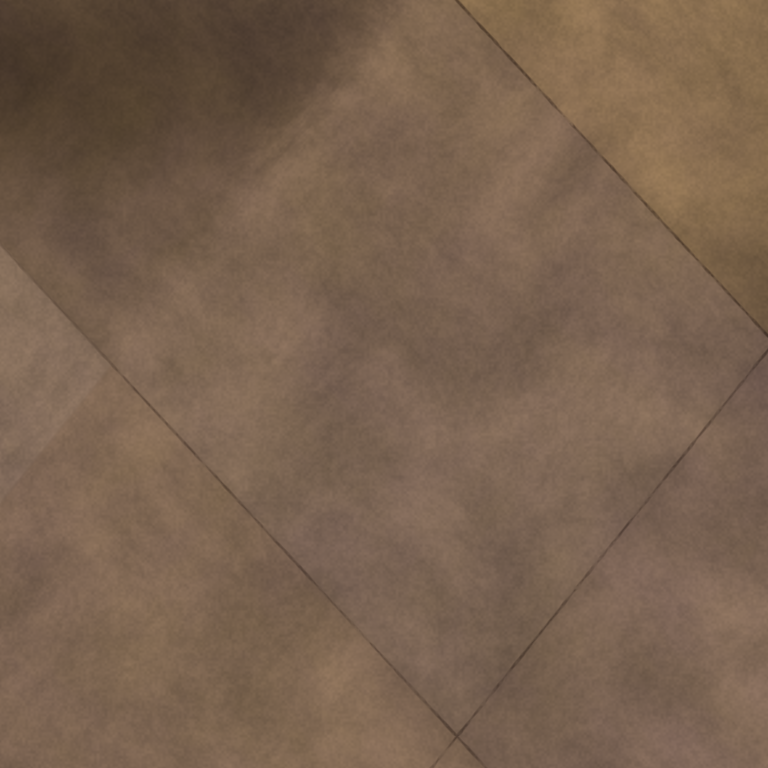
A Shadertoy shader for this texture:

```glsl
// Worn brown stone tiles laid diagonally, with hairline joints and a soft
// shadow over the upper left tile. A skewed lattice places the tiles;
// octaves of noise, bent by sines, give the blotches, stains and grain.

float hash(vec2 p) {
    vec3 h = fract(p.xyx * vec3(0.1031, 0.1030, 0.0973));
    h += dot(h, h.yzx + 33.33);
    return fract((h.x + h.y) * h.z);
}

// Smooth noise, -0.5 to 0.5
float noise(vec2 p) {
    vec2 i = floor(p), f = fract(p);
    f = f * f * (3.0 - 2.0 * f);
    vec2 e = vec2(0.0, 1.0);
    return mix(mix(hash(i), hash(i + e.yx), f.x),
               mix(hash(i + e.xy), hash(i + e.yy), f.x), f.y) - 0.5;
}

// Ragged blotches: each octave is turned so that no direction dominates
float blotches(vec2 p) {
    float sum = 0.0, amp = 0.5;
    p += 0.2 * sin(p.yx * 2.1 + vec2(0.4, 2.0));
    for (int i = 0; i < 6; i++) {
        sum += amp * noise(p);
        p = mat2(1.6, 1.2, -1.2, 1.6) * p + 17.3;
        amp *= 0.68;
    }
    return sum;
}

void mainImage(out vec4 fragColor, in vec2 fragCoord) {
    vec2 uv = fragCoord / iResolution.xy;
    float pixel = 1.0 / min(iResolution.x, iResolution.y);

    // Lattice coordinates: whole numbers lie on the joints
    mat2 tileEdges = mat2(0.449, -0.484, 0.413, 0.513);
    vec2 q = inverse(tileEdges) * (uv - vec2(0.146, 0.525));
    vec2 soft = vec2(pixel + 0.004);
    vec2 above = smoothstep(-soft, soft, q);
    vec2 beyond = smoothstep(-soft, soft, q - 1.0);

    float cloud = blotches(uv * 9.0 + 3.0);
    float drift = blotches(uv * 7.0 + 41.0);
    float grain = noise(uv * 290.0) + 0.6 * noise(uv.yx * 140.0 + 40.0);

    // Tone of each tile; the middle one turns from grey to tan going up
    vec3 color = mix(vec3(0.492, 0.402, 0.335), vec3(0.502, 0.405, 0.318),
                     smoothstep(0.3, 0.95, uv.y));
    color = mix(color, vec3(0.542, 0.435, 0.316), beyond.y);
    color = mix(color, vec3(0.484, 0.392, 0.330), beyond.x);
    color = mix(color, vec3(0.498, 0.402, 0.326), 1.0 - above.y);
    color = mix(color, vec3(0.515, 0.424, 0.353), (1.0 - above.x) * (1.0 - above.y));

    // Upper right tile dulls toward its lower corner
    color *= 1.0 - 0.14 * beyond.y * smoothstep(0.26, 0.0, length(uv - vec2(1.0, 0.64)));

    // Shadow: a wide pool, ragged at its rim, fading before the tile's edge
    float rim = q.x + 0.05 * cloud;
    float shadowTile = (1.0 - smoothstep(-0.07, 0.04, rim)) * above.y;
    vec2 pool = (uv - vec2(0.03, 0.90)) / vec2(0.38, 0.17) + 0.3 * drift;
    float dark = 0.08 + 0.30 * exp(-dot(pool, pool)) + 0.08 * smoothstep(0.65, 0.95, uv.y);
    color *= 1.0 - shadowTile * dark * vec3(0.96, 1.0, 1.06);

    // Blotches, drifts from ochre to mauve, and fine grain
    color *= 1.0 + 0.29 * cloud + 0.07 * grain;
    color += vec3(0.014, 0.018, -0.020) * drift;

    // Hairline joints, broken by wear; the one under the shadow is filled in
    vec2 joint = abs(q - round(q)) * 0.652 + 0.0012 * noise(uv * 110.0);
    vec2 line = 1.0 - smoothstep(vec2(0.0), vec2(0.0022 + 0.7 * pixel), joint);
    line.x *= mix(0.03, 0.27, step(0.5, q.x));
    line.y *= mix(0.25, 0.33, step(0.5, q.y)) * mix(0.6, 1.0, above.x);
    float wear = clamp(0.8 + 1.0 * noise(uv * 45.0) + 0.8 * grain, 0.15, 1.25);
    color *= 1.0 - max(line.x, line.y) * wear * vec3(0.92, 1.0, 1.02);

    // Faint grime beside the joints
    vec2 grime = exp(-joint * 60.0) * vec2(step(0.5, q.x), 1.0);
    color *= 1.0 - 0.04 * max(grime.x, grime.y);

    fragColor = vec4(color, 1.0);
}
```
